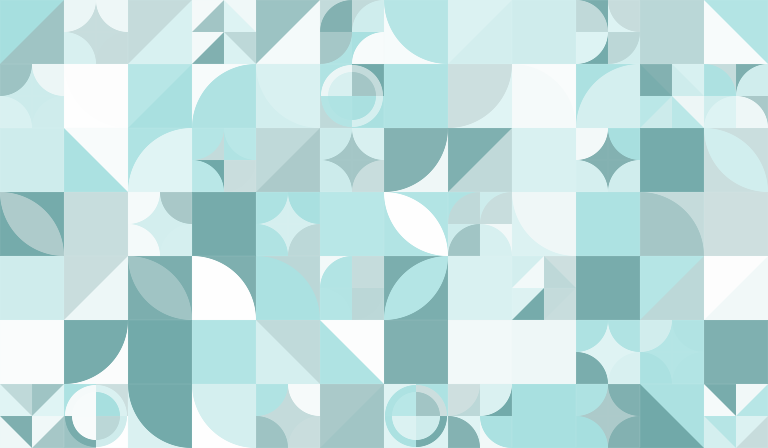
This pattern is drawn by a WebGL 1 fragment shader. Its source:

```glsl
precision highp float;
// Geometric mosaic of 12 by 7 square tiles in pale teal and grey tones.
// Hashes pick each tile's motif, turn and colours: plain, quarter disc,
// triangle or leaf, plus tiles split in four, and the occasional ring.

uniform vec2 u_resolution;

const vec2 GRID = vec2(12.0, 7.0);

// Random value in 0..1 for a tile; each channel is independent.
float hash(vec2 id, float channel) {
  vec3 p = fract(vec3(id, channel * 17.3) * 0.1031 + 0.137);
  p += dot(p, p.zyx + 31.32);
  return fract((p.x + p.y) * p.z);
}

// Weighted palette choice with a slight shift in depth.
vec3 tone(vec2 id, float channel) {
  float pick = hash(id, channel);
  vec3 color = vec3(0.84, 0.94, 0.94);
  color = mix(color, vec3(0.69, 0.89, 0.89), step(0.23, pick));
  color = mix(color, vec3(0.77, 0.86, 0.86), step(0.44, pick));
  color = mix(color, vec3(0.48, 0.68, 0.68), step(0.60, pick));
  color = mix(color, vec3(0.96, 0.98, 0.98), step(0.75, pick));
  color = mix(color, vec3(0.65, 0.78, 0.78), step(0.91, pick));
  float shift = hash(id, channel + 0.5) - 0.5;
  return color + shift * vec3(0.08, 0.035, 0.035);
}

// Antialiased coverage of a signed distance.
float fill(float dist, float pixel) {
  return 1.0 - smoothstep(-0.5 * pixel, 0.5 * pixel, dist);
}

// Signed distances in a unit tile, anchored at its origin corner.
float quarterDisc(vec2 p) {
  return length(p) - 1.0;
}

float triangle(vec2 p) {
  return (p.x + p.y - 1.0) * 0.7071;
}

float leaf(vec2 p) {
  return max(quarterDisc(p), quarterDisc(1.0 - p));
}

// Distance from a point to the nearest side of its unit tile.
float sideDistance(vec2 p) {
  vec2 d = min(p, 1.0 - p);
  return min(d.x, d.y);
}

// Random corner in which a motif is anchored.
vec2 randomCorner(vec2 id) {
  return step(0.5, vec2(hash(id, 2.0), hash(id, 3.0)));
}

vec3 singleTile(vec2 cell, vec2 p, float kind, float pixel) {
  vec2 q = abs(randomCorner(cell) - p);
  float dist = 1.0;
  if (kind > 0.70) dist = leaf(q);
  else if (kind > 0.52) dist = triangle(q);
  else if (kind > 0.29) dist = quarterDisc(q);
  return mix(tone(cell, 4.0), tone(cell, 5.0), fill(dist, pixel));
}

vec3 splitTile(vec2 cell, vec2 p, float kind, float pixel) {
  vec2 quadrant = floor(p * 2.0);
  vec2 id = cell * 2.0 + quadrant + 50.0;
  vec2 q = fract(p * 2.0);
  vec3 color = tone(id, 4.0);

  if (kind > 0.97) {
    // Ring around a disc, coloured by quadrant.
    float radius = length(p - 0.5);
    color = mix(color, tone(id, 5.0), fill(radius - 0.485, pixel));
    color = mix(color, tone(id, 6.0), fill(radius - 0.375, pixel));
  } else if (kind > 0.91) {
    // Four small triangles.
    float dist = triangle(abs(randomCorner(id) - q));
    color = mix(color, tone(id, 5.0), fill(dist, pixel * 2.0));
  } else {
    // Four quarter discs, either loose or leaving a four-point star.
    bool star = hash(cell, 7.0) < 0.5;
    vec2 corner = star ? quadrant : randomCorner(id);
    if (star) color = tone(cell, 4.0);
    float dist = quarterDisc(abs(corner - q));
    color = mix(color, tone(id, 5.0), fill(dist, pixel * 2.0));
  }

  float seam = fill(sideDistance(q) - 0.006, pixel * 2.0);
  return mix(color, vec3(0.90, 0.96, 0.96), seam * 0.15);
}

void main() {
  vec2 uv = gl_FragCoord.xy / u_resolution;
  vec2 grid = vec2(uv.x, 1.0 - uv.y) * GRID;
  vec2 cell = floor(grid);
  vec2 p = fract(grid);
  float pixel = GRID.x / u_resolution.x;

  float kind = hash(cell, 1.0);
  vec3 color;
  if (kind > 0.78) color = splitTile(cell, p, kind, pixel);
  else color = singleTile(cell, p, kind, pixel);

  // Faint light seams between tiles.
  float seam = fill(sideDistance(p) - 0.004, pixel);
  color = mix(color, vec3(0.90, 0.96, 0.96), seam * 0.3);
  gl_FragColor = vec4(color, 1.0);
}
```
